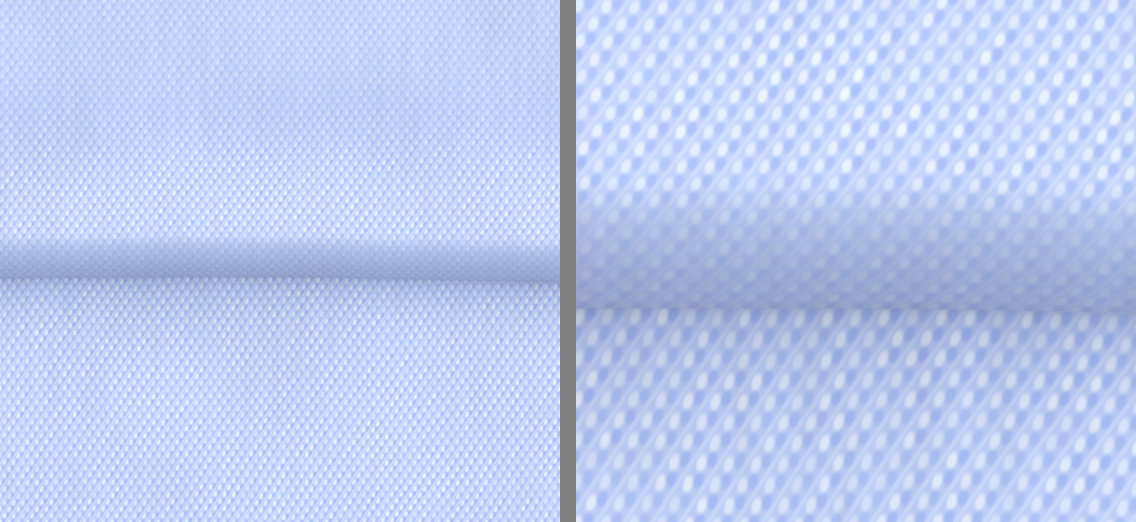
Left: the whole. Right: its middle third, enlarged.
Give the GLSL for this texture, as a WebGL 2 fragment shader.

```glsl
#version 300 es
precision highp float;

#define REPEATS vec2(60.0, 39.0)
#define FOLD_HEIGHT 0.467
#define FOLD_DEPTH 0.075
#define SHADOW_REACH 0.045
#define LIGHT_SIZE vec2(0.22, 0.26)
#define DARK_SIZE vec2(0.22, 0.25)
#define DARK_OFFSET vec2(0.40, 0.10)
#define SPOT_LEAN 0.30
#define BASE vec3(0.757, 0.819, 0.982)
#define LIGHT_THREAD vec3(0.875, 0.918, 1.0)
#define DARK_THREAD vec3(0.682, 0.761, 0.974)
#define SHADE_TINT vec3(0.77, 0.78, 0.825)

uniform vec2 u_resolution;
out vec4 outColor;

float hash(vec2 p) {
    vec3 q = fract(vec3(p.xyx) * 0.1031);
    q += dot(q, q.yzx + 33.33);
    return fract((q.x + q.y) * q.z);
}

vec2 gradientAt(vec2 cell) {
    float angle = 6.2832 * hash(cell);
    return vec2(cos(angle), sin(angle));
}

float gradientNoise(vec2 p) {
    vec2 i = floor(p), f = p - i;
    vec2 w = f * f * f * (f * (f * 6.0 - 15.0) + 10.0);
    vec2 e = vec2(1.0, 0.0);
    float a = dot(gradientAt(i), f);
    float b = dot(gradientAt(i + e), f - e);
    float c = dot(gradientAt(i + e.yx), f - e.yx);
    float d = dot(gradientAt(i + 1.0), f - 1.0);
    return mix(mix(a, b, w.x), mix(c, d, w.x), w.y);
}

// Leaning oval, one per unit cell, with a varied strength
float spots(vec2 p, vec2 size) {
    vec2 cell = floor(p);
    vec2 q = p - cell - 0.5;
    q.x -= SPOT_LEAN * q.y;
    float oval = 1.0 - smoothstep(0.4, 1.15, length(q / size));
    return oval * (0.72 + 0.56 * hash(cell + 71.0));
}

// Staggered light spots, dark pockets beside them, one fine diagonal per chain
vec3 weave(vec2 p, float contrast) {
    float light = 0.0, dark = 0.0;
    for (int k = 0; k < 2; k++) {
        vec2 stagger = p + 0.5 * float(k);
        light += spots(stagger, LIGHT_SIZE);
        dark += spots(stagger - DARK_OFFSET, DARK_SIZE);
    }
    float diagonal = abs(fract(p.x - p.y - 0.13) - 0.5);
    float thread = 1.0 - smoothstep(0.03, 0.15, diagonal);
    vec3 color = BASE;
    color += (DARK_THREAD - BASE) * dark * contrast * (1.0 - 0.6 * thread);
    color += (LIGHT_THREAD - BASE) * max(light, 0.38 * thread) * contrast;
    return color;
}

// Height of the fold's lower lip
float foldEdge(float x) {
    return FOLD_HEIGHT + 0.003 * sin(3.6 * x) - 0.006 * smoothstep(0.45, 1.0, x);
}

void main() {
    vec2 uv = gl_FragCoord.xy / u_resolution;
    float h = uv.y - foldEdge(uv.x);
    float pixel = 1.0 / u_resolution.y;
    float upper = smoothstep(-pixel, pixel, h);
    float above = max(h, 0.0);
    float below = max(-h, 0.0);

    // Cloth coordinates: gentle waviness, rows crowded around the roll
    vec2 warp = vec2(gradientNoise(uv * 5.0), gradientNoise(uv * 5.0 + 37.0));
    vec2 cloth = uv * REPEATS + 0.35 * warp;
    vec2 rolled = cloth + vec2(0.3, 3.0 * above - 1.3 * exp(-above / 0.025));

    // Weave relief softens over the roll and toward the top
    float roll = 1.0 - smoothstep(0.6 * FOLD_DEPTH, 1.3 * FOLD_DEPTH, above);
    float relief = mix(1.0, 0.55, smoothstep(0.16, 0.36, above));
    relief *= mix(1.0, 0.42, roll);
    vec3 lowerCloth = weave(cloth, 1.0);
    vec3 upperCloth = weave(rolled, relief);

    // Flat shade on the roll that deepens to the lip, cast shadow beneath
    float plateau = 1.0 - smoothstep(0.6 * FOLD_DEPTH, 1.15 * FOLD_DEPTH, above);
    float lip = 1.0 - smoothstep(0.0, 0.8 * FOLD_DEPTH, above);
    float castShade = exp(-below / SHADOW_REACH);
    upperCloth *= mix(vec3(1.0), SHADE_TINT, 0.5 * plateau + 0.5 * lip);
    lowerCloth *= mix(vec3(1.0), SHADE_TINT, 0.9 * castShade);
    float sheen = exp(-pow((above - 0.14) / 0.07, 2.0));
    float dimBand = exp(-pow((above - 0.31) / 0.08, 2.0));
    upperCloth *= 1.0 + vec3(0.02, 0.017, 0.005) * (sheen - dimBand);

    // Crease line, broad mottling and faint thread streaks
    vec3 color = mix(lowerCloth, upperCloth, upper);
    color *= 1.0 - 0.05 * exp(-abs(h) / 0.004);
    float mottle = 0.03 * gradientNoise(uv * vec2(5.0, 4.0) + 11.0);
    float streak = 0.025 * gradientNoise(uv * vec2(70.0, 6.0));
    color *= 1.0 + mottle + streak;

    outColor = vec4(clamp(color, 0.0, 1.0), 1.0);
}
```
